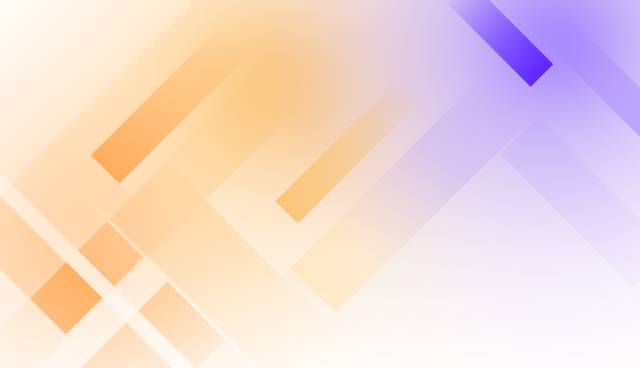
Give the GLSL for this background, as a WebGL 1 fragment shader.

```glsl
precision highp float;
uniform vec2 u_resolution;

const vec3 WHITE = vec3(1.0, 0.995, 0.99);
const vec3 GOLD = vec3(1.0, 0.82, 0.56);
const vec3 AMBER = vec3(1.0, 0.77, 0.42);
const vec3 PEACH = vec3(1.0, 0.80, 0.61);
const vec3 ORANGE = vec3(1.0, 0.63, 0.27);
const vec3 OCHRE = vec3(0.98, 0.74, 0.38);
const vec3 CREAM = vec3(1.0, 0.90, 0.72);
const vec3 LILAC = vec3(0.72, 0.62, 0.98);
const vec3 VIOLET = vec3(0.58, 0.45, 1.0);
const vec3 INDIGO = vec3(0.33, 0.10, 1.0);

// Fade directions in diagonal space: up-right and down-right
const vec2 RISE = vec2(1.0, 0.0);
const vec2 FALL = vec2(0.0, 1.0);

void glow(inout vec3 color, vec2 p, vec2 center, float radius, vec3 tint, float strength) {
  vec2 d = (p - center) / radius;
  color = mix(color, tint, strength * exp(-dot(d, d)));
}

// Diagonal rectangle whose opacity runs from alpha.x to alpha.y along axis
void panel(inout vec3 color, vec2 q, vec2 lo, vec2 hi, vec3 tint, vec2 alpha, vec2 axis) {
  float soft = 1.0 / u_resolution.y;
  vec2 cover = smoothstep(lo - soft, lo + soft, q) * (1.0 - smoothstep(hi - soft, hi + soft, q));
  float along = clamp(dot(axis, (q - lo) / (hi - lo)), 0.0, 1.0);
  color = mix(color, tint, cover.x * cover.y * mix(alpha.x, alpha.y, along));
}

void main() {
  vec2 p = gl_FragCoord.xy / u_resolution.y;
  vec2 q = vec2(p.x + p.y - 1.0, p.x - p.y + 1.0);
  vec3 color = WHITE;

  // Soft background glows
  glow(color, p, vec2(0.20, 0.41), 0.37, PEACH, 0.75);
  glow(color, p, vec2(0.70, 0.72), 0.46, GOLD, 0.90);
  glow(color, p, vec2(0.737, 0.773), 0.17, AMBER, 0.60);
  glow(color, p, vec2(1.51, 0.89), 0.50, LILAC, 0.82);
  glow(color, p, vec2(1.51, 0.89), 0.17, VIOLET, 0.55);

  // Pale veils and warm tiles on the left
  panel(color, q, vec2(-1.0, -0.1), vec2(1.0, 0.533), WHITE, vec2(0.4, 0.22), FALL);
  panel(color, q, vec2(-1.1, -0.1), vec2(-0.73, 0.893), WHITE, vec2(0.35), FALL);
  panel(color, q, vec2(-0.73, 0.2), vec2(-0.533, 0.893), ORANGE, vec2(0.05, 0.2), FALL);
  panel(color, q, vec2(-0.3, 0.893), vec2(0.014, 1.102), ORANGE, vec2(0.2, 0.07), RISE);
  panel(color, q, vec2(-0.295, 1.102), vec2(0.014, 1.8), GOLD, vec2(0.25, 0.0), FALL);
  panel(color, q, vec2(0.014, 1.102), vec2(0.5, 1.517), WHITE, vec2(0.32, 0.0), RISE);

  // Crossing weave at the lower left
  panel(color, q, vec2(-0.469, 0.893), vec2(-0.31, 1.088), ORANGE, vec2(0.48, 0.35), RISE);
  panel(color, q, vec2(-0.469, 1.22), vec2(-0.31, 1.535), ORANGE, vec2(0.32, 0.1), FALL);
  panel(color, q, vec2(-1.0, 1.22), vec2(-0.533, 1.6), ORANGE, vec2(0.2, 0.05), FALL);
  panel(color, q, vec2(-1.0, 1.1), vec2(-0.31, 1.22), WHITE, vec2(0.45, 0.3), RISE);
  panel(color, q, vec2(-0.533, 0.4), vec2(-0.469, 1.6), WHITE, vec2(0.4, 0.5), FALL);
  panel(color, q, vec2(-0.31, 0.6), vec2(-0.295, 1.6), WHITE, vec2(0.0, 0.55), FALL);
  panel(color, q, vec2(-0.73, 0.893), vec2(-0.531, 1.088), ORANGE, vec2(0.6, 0.72), RISE);

  // Warm bars fading toward the upper right
  panel(color, q, vec2(-0.175, 0.823), vec2(0.54, 0.885), WHITE, vec2(0.14, 0.0), RISE);
  panel(color, q, vec2(-0.175, 0.669), vec2(0.54, 0.823), ORANGE, vec2(0.8, 0.0), RISE);
  panel(color, q, vec2(0.202, 1.295), vec2(0.88, 1.417), OCHRE, vec2(0.78, 0.0), RISE);

  // Wide bar turning from cream to lilac
  panel(color, q, vec2(0.061, 1.517), vec2(0.75, 1.766), CREAM, vec2(0.6, 0.0), RISE);
  panel(color, q, vec2(0.3, 1.517), vec2(0.8, 1.766), LILAC, vec2(0.0, 0.28), RISE);
  panel(color, q, vec2(0.8, 1.517), vec2(1.3, 1.766), LILAC, vec2(0.28, 0.0), RISE);

  // Violet bars fading along the falling diagonal
  panel(color, q, vec2(0.941, 1.78), vec2(1.145, 2.5), LILAC, vec2(0.22, 0.05), FALL);
  panel(color, q, vec2(1.367, 1.55), vec2(1.501, 2.2), VIOLET, vec2(0.0, 0.5), FALL);
  panel(color, q, vec2(1.206, 1.2), vec2(1.329, 1.678), INDIGO, vec2(0.0, 0.9), FALL);

  gl_FragColor = vec4(color, 1.0);
}
```
